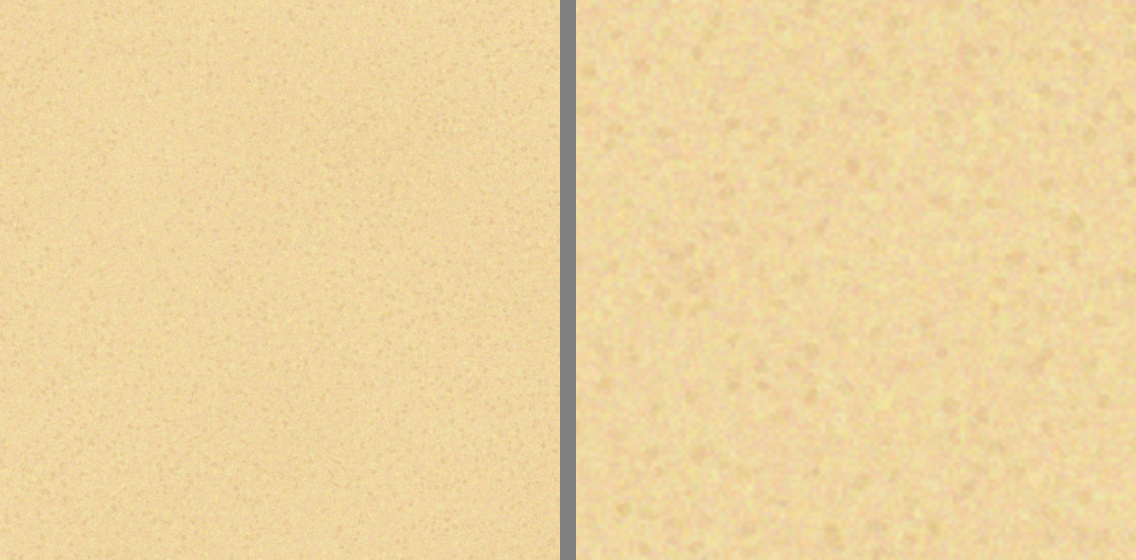
Left, the full canvas; right, a detail of the centre.
A WebGL 1 fragment shader for this texture:

```glsl
precision highp float;
uniform vec2 u_resolution;

vec3 hash3(vec2 p) {
  vec3 q = fract(vec3(p.xyx) * vec3(0.1031, 0.1030, 0.0973));
  q += dot(q, q.yxz + 33.33);
  return fract((q.xxy + q.yzz) * q.zyx);
}

vec3 noise3(vec2 p) {
  vec2 cell = floor(p);
  vec2 f = fract(p);
  f = f * f * (3.0 - 2.0 * f);
  vec3 low = mix(hash3(cell), hash3(cell + vec2(1.0, 0.0)), f.x);
  vec3 high = mix(hash3(cell + vec2(0.0, 1.0)), hash3(cell + 1.0), f.x);
  return mix(low, high, f.y);
}

// Soft oval flecks, scattered one per cell and thinned out in patches
float flecks(vec2 uv, float cells, float seed) {
  vec2 p = uv * cells;
  vec2 home = floor(p);
  float cover = 0.0;
  for (int y = -1; y <= 1; y++) {
    for (int x = -1; x <= 1; x++) {
      vec2 cell = home + vec2(float(x), float(y));
      vec3 place = hash3(cell + seed);
      vec3 form = hash3(cell + seed + 137.0);
      vec2 patchUv = cell / cells;
      float density = 0.65 * noise3(patchUv * 5.0 + seed).x
                    + 0.35 * noise3(patchUv * 13.0 + seed).y;
      float present = step(place.z, 0.05 + 1.0 * density);
      vec2 d = p - cell - place.xy;
      float angle = form.x * 6.2832;
      float c = cos(angle);
      float s = sin(angle);
      d = vec2(c * d.x + s * d.y, (c * d.y - s * d.x) * 1.3);
      float radius = mix(0.34, 0.56, form.y);
      float spot = 1.0 - smoothstep(radius * 0.35, radius, length(d));
      cover = max(cover, present * spot * mix(0.3, 1.0, form.z));
    }
  }
  return cover;
}

void main() {
  vec2 uv = gl_FragCoord.xy / min(u_resolution.x, u_resolution.y);

  // Warm sand ground with faint broad drifts
  vec3 color = vec3(0.938, 0.838, 0.632);
  color += (noise3(uv * 4.0 + 50.0).x - 0.5) * vec3(0.008, 0.012, 0.016);

  // Uneven outlines for the flecks
  vec2 wobble = (noise3(uv * 170.0 + 9.0).xy - 0.5) * 0.004;
  float pale = flecks(uv + wobble, 66.0, 11.0);
  float dark = flecks(uv + wobble, 66.0, 71.0);
  color = mix(color, vec3(0.945, 0.880, 0.655), pale * 0.75);
  color = mix(color, vec3(0.885, 0.765, 0.550), dark * 0.65);

  // Fine coloured grain
  vec3 grain = noise3(uv * 300.0) + noise3(uv.yx * 410.0 + 23.0) - 1.0;
  color += grain * vec3(0.030, 0.055, 0.060);

  gl_FragColor = vec4(color, 1.0);
}
```
